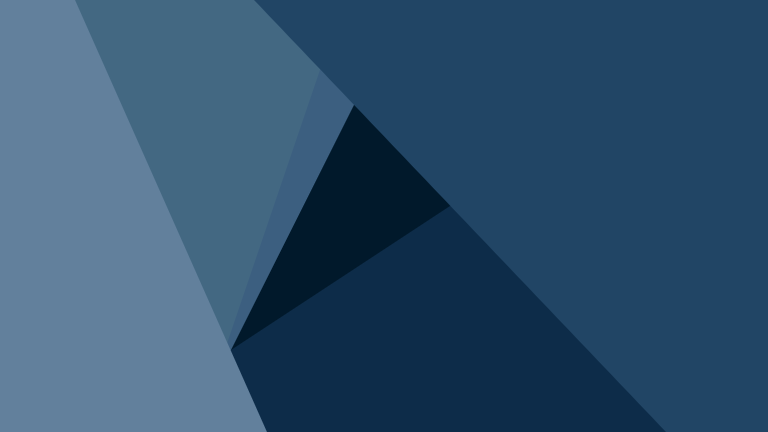
This background is drawn by a Shadertoy shader. Its source:

```glsl
// Anchor points, in units of canvas height
#define LEFT_FOOT   vec2(0.6180, 0.0)
#define LEFT_TOP    vec2(0.1736, 1.0)
#define RIGHT_FOOT  vec2(1.5417, 0.0)
#define RIGHT_TOP   vec2(0.5880, 1.0)
#define HUB         vec2(0.5347, 0.1898)
#define CREASE_FOOT vec2(0.5266, 0.2083)
#define CREASE_TOP  vec2(0.7414, 0.8403)
#define SHADOW_TOP  vec2(0.8194, 0.7569)
#define SHADOW_SIDE vec2(1.0417, 0.5231)

const vec3 PALE_BLUE  = vec3(0.384, 0.502, 0.612);
const vec3 TEAL       = vec3(0.263, 0.408, 0.510);
const vec3 SLATE      = vec3(0.235, 0.373, 0.502);
const vec3 SHADOW     = vec3(0.004, 0.098, 0.169);
const vec3 NAVY       = vec3(0.051, 0.173, 0.286);
const vec3 STEEL_BLUE = vec3(0.129, 0.271, 0.396);

// Smooth coverage of the half plane to the right of the ray a -> b
float rightOf(vec2 p, vec2 a, vec2 b) {
    vec2 dir = normalize(b - a);
    float dist = dot(p - a, vec2(dir.y, -dir.x));
    return clamp(0.5 + dist * iResolution.y, 0.0, 1.0);
}

void mainImage(out vec4 fragColor, in vec2 fragCoord) {
    vec2 p = fragCoord / iResolution.y;

    // Facets fanning clockwise around the hub
    vec3 color = TEAL;
    color = mix(color, SLATE, rightOf(p, CREASE_FOOT, CREASE_TOP));
    color = mix(color, SHADOW, rightOf(p, HUB, SHADOW_TOP));
    color = mix(color, NAVY, rightOf(p, HUB, SHADOW_SIDE));

    // Large side panels laid over the fan
    color = mix(PALE_BLUE, color, rightOf(p, LEFT_FOOT, LEFT_TOP));
    color = mix(color, STEEL_BLUE, rightOf(p, RIGHT_FOOT, RIGHT_TOP));

    fragColor = vec4(color, 1.0);
}
```
